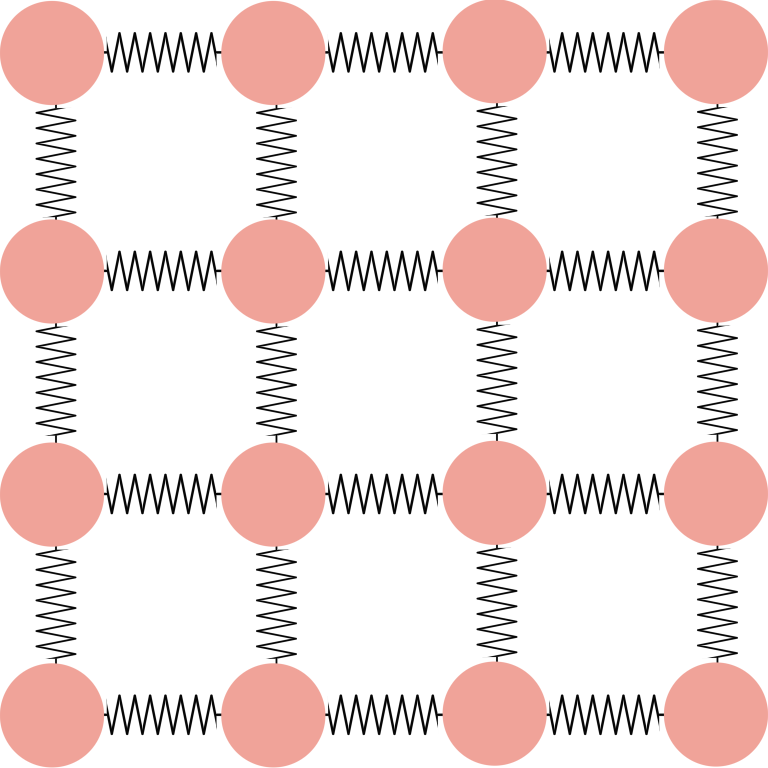
Write a three.js fragment shader that draws this pattern.

```glsl
varying vec2 vUv;

const int GRID = 4;
const float TURNS = 7.0;
const float PITCH = 0.01996;
const float BALL_RADIUS = 0.0678;
const float COIL_START = 0.0729;
const float LEAD = 0.0104;

const vec3 PAPER = vec3(1.0);
const vec3 INK = vec3(0.02);
const vec3 CORAL = vec3(0.94, 0.64, 0.60);

float segmentDistance(vec2 p, vec2 a, vec2 b) {
  vec2 ab = b - a;
  float h = clamp(dot(p - a, ab) / dot(ab, ab), 0.0, 1.0);
  return length(p - a - ab * h);
}

// p.x runs along the spring from the start of its coil, p.y across it
float springDistance(vec2 p, float amplitude, float pitch, float turns, float lead) {
  float halfPitch = 0.5 * pitch;
  float halfLength = turns * halfPitch;
  float beyond = abs(p.x - halfLength) - halfLength;

  // Fold every stroke of the zigzag onto one segment
  float folded = halfPitch - abs(mod(p.x - 0.25 * pitch, pitch) - halfPitch);
  float coil = segmentDistance(vec2(folded, p.y),
                               vec2(0.0, -amplitude), vec2(halfPitch, amplitude));
  coil = max(coil, beyond);

  // Straight leads at both ends
  float wire = segmentDistance(vec2(beyond, p.y), vec2(0.0), vec2(lead, 0.0));
  return min(coil, wire);
}

float coverage(float distance, float softness) {
  return 1.0 - smoothstep(-softness, softness, distance);
}

// Row heights, counted from the top, with the second row slightly raised
float rowHeight(float row) {
  float raised = 1.0 - step(0.5, abs(row - 1.0));
  return 0.9310 - 0.2875 * row + 0.0030 * raised;
}

// The right-hand columns sit a little higher
float columnLift(float column) {
  return 0.0023 * step(1.5, column) / max(1.0, column - 1.0);
}

void main() {
  float softness = 0.7 * fwidth(vUv.x);
  float balls = 1.0;
  float springs = 1.0;

  for (int j = 0; j < GRID; j++) {
    for (int i = 0; i < GRID; i++) {
      float column = float(i);
      float row = float(j);
      float height = rowHeight(row);
      float lift = columnLift(column);
      vec2 center = vec2(0.0677 + 0.2882 * column, height + lift);
      balls = min(balls, length(vUv - center) - BALL_RADIUS);

      // Spring to the right
      if (i < GRID - 1) {
        vec2 p = vUv - vec2(center.x + COIL_START, height + 0.0008);
        springs = min(springs, springDistance(p, 0.0248, PITCH, TURNS, LEAD) - 0.0016);
      }

      // Thinner spring downwards, slightly off the ball axis
      if (j < GRID - 1) {
        float axis = 0.0729 + 0.2871 * column;
        vec2 p = vec2(center.y - COIL_START - vUv.y, vUv.x - axis);
        springs = min(springs, springDistance(p, 0.0254, PITCH, TURNS, LEAD) - 0.00118);
      }
    }
  }

  vec3 color = mix(PAPER, INK, coverage(springs, softness));
  color = mix(color, CORAL, coverage(balls, softness));
  gl_FragColor = vec4(color, 1.0);
}
```
